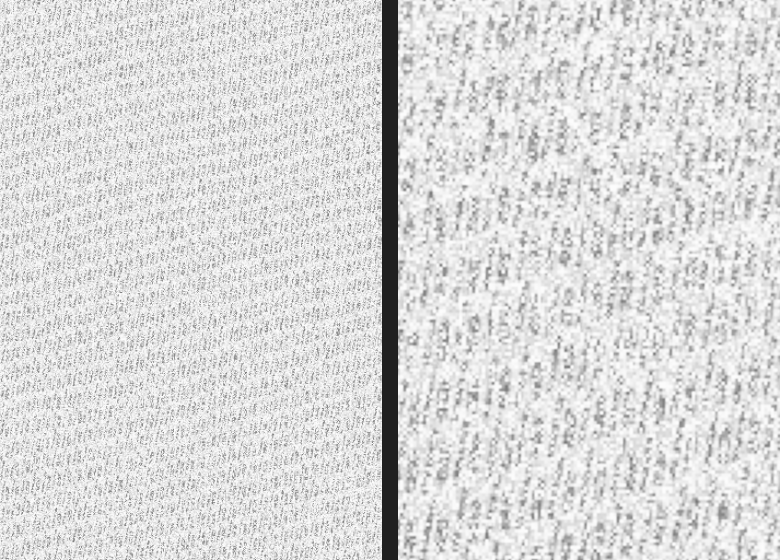
Left: the whole. Right: its middle third, enlarged.
Write a WebGL 1 fragment shader that draws this pattern.

```glsl
precision highp float;

uniform vec2 u_resolution;

const vec2 REPEATS = vec2(37.0, 29.0);   // columns, rows
const float COLUMN_STEP = 0.14;          // vertical shift from column to column
const float SLOW_DRIFT = 0.55;           // wandering of the rows, in repeats
const float JITTER = 0.10;               // placement change between repeats
const float GRAIN_ROWS = 512.0;          // specks along the height
const float STROKE_WIDTH = 0.075;        // half widths, in column widths
const float CLUMP_WIDTH = 0.15;
const float EDGE = 0.10;
const float GROUND_INK = 0.32;
const float INK_STRENGTH = 0.53;
const float GRAIN_CONTRAST = 1.45;
const float PAPER = 0.99;

float hash(vec2 p) {
  vec3 q = fract(vec3(p.xyx) * 0.1031);
  q += dot(q, q.yzx + 33.33);
  return fract((q.x + q.y) * q.z);
}

float noise(vec2 p) {
  vec2 cell = floor(p);
  vec2 f = fract(p);
  f = f * f * (3.0 - 2.0 * f);
  float low = mix(hash(cell), hash(cell + vec2(1.0, 0.0)), f.x);
  float high = mix(hash(cell + vec2(0.0, 1.0)), hash(cell + vec2(1.0, 1.0)), f.x);
  return mix(low, high, f.y);
}

float segmentDistance(vec2 p, vec2 a, vec2 b) {
  vec2 pa = p - a;
  vec2 ba = b - a;
  return length(pa - ba * clamp(dot(pa, ba) / dot(ba, ba), 0.0, 1.0));
}

float softBand(float d, float halfWidth) {
  return 1.0 - smoothstep(halfWidth - EDGE * 0.5, halfWidth + EDGE, d);
}

// One repeat: a long thin leaning stroke beside a short dense clump.
float motif(vec2 p, float tall) {
  vec2 q = p * vec2(1.0, tall);
  float stroke = segmentDistance(q, vec2(0.12, 0.05 * tall), vec2(0.46, 0.98 * tall));
  float clump = segmentDistance(q, vec2(0.68, 0.22 * tall), vec2(0.78, 0.72 * tall));
  return max(softBand(stroke, STROKE_WIDTH), softBand(clump, CLUMP_WIDTH));
}

float inkDensity(vec2 uv, float tall) {
  vec2 p = uv * REPEATS;
  p.y += SLOW_DRIFT * (noise(uv * vec2(3.0, 4.0) + 7.0) - 0.5);
  p.x += 0.4 * SLOW_DRIFT * (noise(uv * vec2(2.0, 5.0) + 19.0) - 0.5);
  float ink = 0.0;
  for (int i = -1; i <= 1; i++) {
    float column = floor(p.x) + float(i);
    float y = p.y - column * COLUMN_STEP;
    for (int j = -1; j <= 1; j++) {
      vec2 id = vec2(column, floor(y) + float(j));
      vec2 shift = JITTER * (vec2(hash(id + 50.0), hash(id + 90.0)) - 0.5);
      float strength = mix(0.8, 1.0, hash(id + 130.0));
      ink = max(ink, strength * motif(vec2(p.x, y) - id - shift, tall));
    }
  }
  return mix(GROUND_INK, 1.0, ink);
}

void main() {
  vec2 uv = gl_FragCoord.xy / u_resolution;
  float aspect = u_resolution.x / u_resolution.y;
  float tall = REPEATS.x / (REPEATS.y * aspect);

  // Speckle breaks the ink into grains.
  vec2 grainPoint = uv * vec2(aspect, 1.0) * GRAIN_ROWS - 0.5;
  float grain = pow(noise(grainPoint + 200.0), GRAIN_CONTRAST);
  float darkness = INK_STRENGTH * grain * inkDensity(uv, tall);

  gl_FragColor = vec4(vec3(PAPER - darkness), 1.0);
}
```
